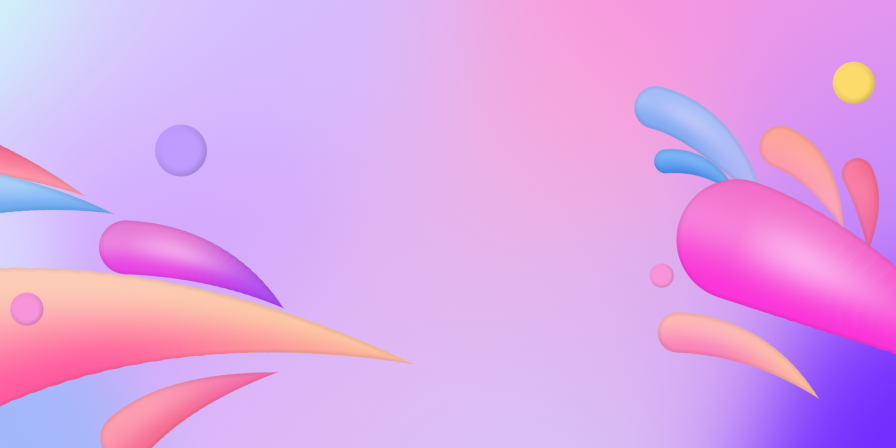
A Shadertoy shader for this background:

```glsl
// Glossy curved petals and small discs over a soft pastel gradient.
// The backdrop blends Gaussian colour glows; each petal is a Bezier spine
// with a shrinking radius, shaded along and across that spine.

const int SEGMENTS = 20;
const vec3 ORCHID = vec3(0.97, 0.58, 0.85);
const vec3 PEACH = vec3(0.99, 0.76, 0.61);
const vec3 CORAL = vec3(0.96, 0.42, 0.57);
const vec3 ROSE = vec3(0.99, 0.61, 0.68);
const vec3 MAGENTA = vec3(0.98, 0.20, 0.85);
const vec3 SKY = vec3(0.66, 0.82, 0.98);
const vec3 AZURE = vec3(0.42, 0.66, 0.94);

float hash(vec2 p) {
    return fract(sin(dot(p, vec2(12.9898, 78.233))) * 43758.5453);
}

// Accumulates a colour weighted by its Gaussian falloff.
void addGlow(inout vec4 sum, vec2 p, vec2 center, float size, vec3 color) {
    vec2 d = (p - center) / size;
    sum += vec4(color, 1.0) * exp(-dot(d, d));
}

vec3 backdrop(vec2 p) {
    vec4 sum = vec4(0.0);
    addGlow(sum, p, vec2(-0.03, 1.03), 0.22, vec3(0.80, 1.00, 0.97));
    addGlow(sum, p, vec2(0.28, 0.87), 0.32, vec3(0.85, 0.80, 0.99));
    addGlow(sum, p, vec2(0.78, 0.88), 0.32, vec3(0.83, 0.74, 1.00));
    addGlow(sum, p, vec2(1.25, 0.80), 0.32, vec3(0.99, 0.65, 0.84));
    addGlow(sum, p, vec2(1.45, 1.03), 0.28, vec3(0.96, 0.57, 0.88));
    addGlow(sum, p, vec2(1.85, 0.92), 0.30, vec3(0.91, 0.60, 0.93));
    addGlow(sum, p, vec2(1.95, 0.62), 0.28, vec3(0.77, 0.54, 0.98));
    addGlow(sum, p, vec2(0.45, 0.54), 0.32, vec3(0.82, 0.63, 1.00));
    addGlow(sum, p, vec2(-0.04, 0.45), 0.15, vec3(0.86, 0.87, 1.00));
    addGlow(sum, p, vec2(1.08, 0.45), 0.34, vec3(0.90, 0.71, 0.92));
    addGlow(sum, p, vec2(0.75, 0.13), 0.34, vec3(0.87, 0.73, 0.97));
    addGlow(sum, p, vec2(1.22, 0.01), 0.32, vec3(0.85, 0.77, 0.97));
    addGlow(sum, p, vec2(0.03, 0.00), 0.22, vec3(0.63, 0.72, 0.98));
    addGlow(sum, p, vec2(1.48, 0.26), 0.28, vec3(0.86, 0.68, 0.95));
    addGlow(sum, p, vec2(2.02, 0.00), 0.32, vec3(0.44, 0.16, 1.00));
    return sum.rgb / sum.a;
}

vec2 bezier(vec2 a, vec2 b, vec2 c, float t) {
    return mix(mix(a, b, t), mix(b, c, t), t);
}

// Returns signed distance, position along the spine and offset across it.
vec3 petal(vec2 p, vec2 a, vec2 b, vec2 c, float radius, float taper) {
    vec3 nearest = vec3(1e3, 0.0, 0.0);
    vec2 start = a;
    for (int i = 0; i < SEGMENTS; i++) {
        vec2 end = bezier(a, b, c, float(i + 1) / float(SEGMENTS));
        vec2 span = end - start;
        float h = clamp(dot(p - start, span) / dot(span, span), 0.0, 1.0);
        float t = (float(i) + h) / float(SEGMENTS);
        float r = radius * (1.0 - pow(t, taper));
        vec2 offset = p - start - span * h;
        float dist = length(offset) - r;
        if (dist < nearest.x) {
            vec2 tangent = normalize(mix(b - a, c - b, t));
            float across = dot(offset, vec2(-tangent.y, tangent.x));
            nearest = vec3(dist, t, clamp(across / max(r, 1e-4), -1.0, 1.0));
        }
        start = end;
    }
    return nearest;
}

// Fills a petal with side and tail colours plus a soft highlight.
void paint(inout vec3 color, vec3 shape, float pixel,
           vec3 upper, vec3 lower, vec3 tail, float shine) {
    float along = shape.y, across = shape.z;
    vec3 fill = mix(lower, upper, smoothstep(-1.0, 0.8, across));
    fill = mix(fill, tail, 0.85 * smoothstep(0.2, 1.0, along));
    vec2 glint = vec2((along - 0.28) * 3.2, (across - 0.1) * 1.9);
    fill = mix(fill, vec3(1.0, 0.88, 1.0), shine * exp(-dot(glint, glint)));
    fill *= 1.0 - 0.07 * smoothstep(-0.012, 0.0, shape.x);
    color = mix(color, fill, smoothstep(pixel, -pixel, shape.x));
}

void disc(inout vec3 color, vec2 p, float pixel, vec2 center, float radius, vec3 tint) {
    vec2 q = (p - center) / radius;
    float rim = smoothstep(0.65, 1.0, length(q));
    vec3 fill = tint * (1.0 - 0.13 * rim * (0.6 + 0.4 * q.x - 0.4 * q.y));
    float dist = length(p - center) - radius;
    color = mix(color, fill, smoothstep(pixel, -pixel, dist));
}

void mainImage(out vec4 fragColor, in vec2 fragCoord) {
    vec2 p = fragCoord / iResolution.y;
    float pixel = 0.8 / iResolution.y;
    vec3 color = backdrop(p);

    // Left cluster, back to front
    paint(color, petal(p, vec2(-0.104, 0.667), vec2(0.05, 0.635), vec2(0.19, 0.562), 0.05, 1.0), pixel, CORAL, ROSE, ROSE, 0.0);
    paint(color, petal(p, vec2(-0.104, 0.568), vec2(0.08, 0.575), vec2(0.253, 0.523), 0.06, 1.0), pixel, SKY, AZURE, AZURE, 0.1);
    paint(color, petal(p, vec2(0.281, 0.448), vec2(0.48, 0.44), vec2(0.633, 0.312), 0.06, 2.0), pixel, vec3(0.90, 0.46, 0.82), vec3(0.91, 0.25, 0.90), vec3(0.62, 0.27, 0.95), 0.5);
    paint(color, petal(p, vec2(-0.104, 0.229), vec2(0.37, 0.359), vec2(0.924, 0.187), 0.167, 1.0), pixel, vec3(0.99, 0.80, 0.72), vec3(1.0, 0.35, 0.62), PEACH, 0.0);
    paint(color, petal(p, vec2(0.281, 0.023), vec2(0.39, 0.128), vec2(0.62, 0.169), 0.057, 1.5), pixel, ROSE, CORAL, vec3(0.95, 0.42, 0.68), 0.1);

    // Right cluster, back to front
    paint(color, petal(p, vec2(1.464, 0.76), vec2(1.594, 0.727), vec2(1.706, 0.544), 0.048, 3.0), pixel, vec3(0.62, 0.74, 0.97), vec3(0.50, 0.66, 0.95), vec3(0.72, 0.72, 0.97), 0.35);
    paint(color, petal(p, vec2(1.487, 0.64), vec2(1.58, 0.647), vec2(1.65, 0.56), 0.027, 2.0), pixel, vec3(0.46, 0.70, 0.97), vec3(0.30, 0.56, 0.92), AZURE, 0.1);
    paint(color, petal(p, vec2(1.742, 0.672), vec2(1.83, 0.64), vec2(1.883, 0.487), 0.047, 2.0), pixel, vec3(0.99, 0.64, 0.58), ROSE, vec3(0.99, 0.65, 0.76), 0.1);
    paint(color, petal(p, vec2(1.914, 0.612), vec2(1.945, 0.55), vec2(1.938, 0.44), 0.035, 2.0), pixel, CORAL, vec3(0.97, 0.50, 0.66), vec3(0.93, 0.40, 0.66), 0.1);
    paint(color, petal(p, vec2(1.645, 0.465), vec2(1.87, 0.39), vec2(2.3, 0.115), 0.135, 2.0), pixel, vec3(0.95, 0.42, 0.78), MAGENTA, MAGENTA, 0.6);
    paint(color, petal(p, vec2(1.513, 0.258), vec2(1.69, 0.25), vec2(1.828, 0.11), 0.045, 2.0), pixel, vec3(0.99, 0.72, 0.70), vec3(0.98, 0.50, 0.73), PEACH, 0.1);

    // Floating discs
    disc(color, p, pixel, vec2(0.404, 0.664), 0.058, vec3(0.75, 0.61, 1.0));
    disc(color, p, pixel, vec2(1.906, 0.815), 0.047, vec3(0.99, 0.86, 0.42));
    disc(color, p, pixel, vec2(0.060, 0.310), 0.037, ORCHID);
    disc(color, p, pixel, vec2(1.477, 0.385), 0.027, ORCHID);

    // Faint dither keeps the gradients free of bands
    color += (hash(p) - 0.5) / 255.0;
    fragColor = vec4(color, 1.0);
}
```
